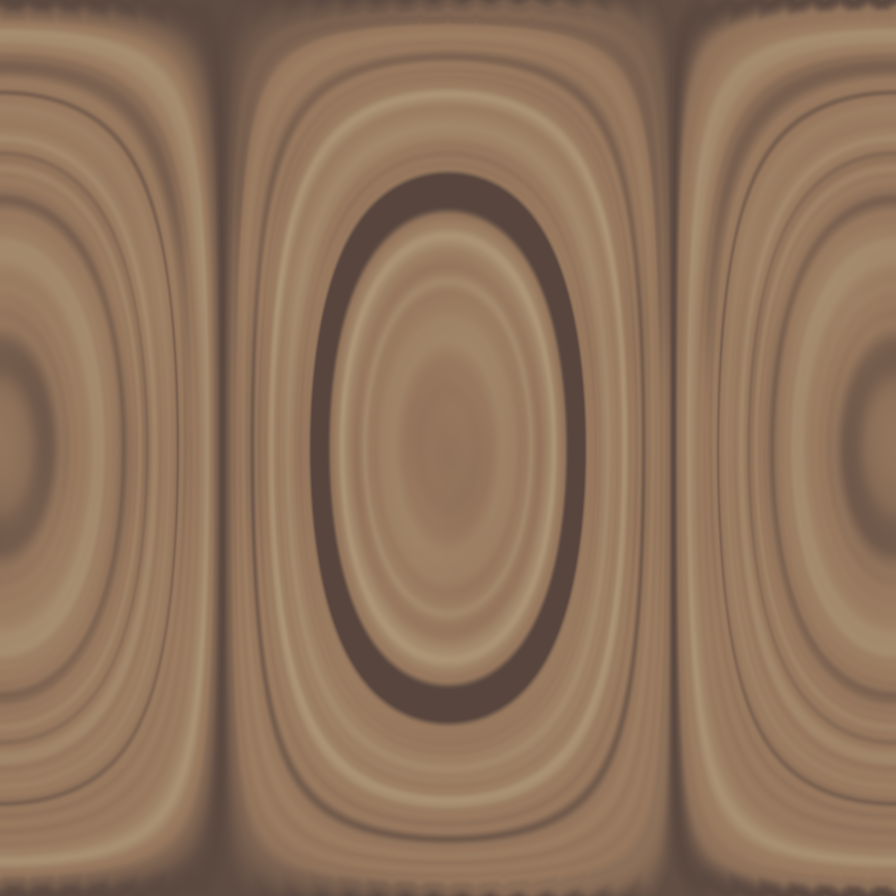
Write a Shadertoy shader that draws this texture.

```glsl
// Wood rings wrapped on a sphere and unrolled to a flat longitude/latitude map.
// The depth along one horizontal axis of the sphere selects the ring: each
// half has its own list of soft bands, with a dark seam where the halves meet.

const float PI = 3.14159265;
const float SEGMENTS = 32.0;

const vec3 DARK  = vec3(0.345, 0.275, 0.245);
const vec3 BROWN = vec3(0.590, 0.468, 0.365);
const vec3 LIGHT = vec3(0.680, 0.590, 0.465);

// Bands: depth, half width, tone (negative is darker)
const vec3 FRONT_BANDS[8] = vec3[8](
    vec3(0.915, 0.030,  0.30), vec3(0.835, 0.016,  0.45),
    vec3(0.740, 0.030,  0.85), vec3(0.425, 0.042,  0.42),
    vec3(0.325, 0.026,  0.80), vec3(0.197, 0.017, -0.50),
    vec3(0.135, 0.020,  0.12), vec3(0.995, 0.035, -0.08));

const vec3 BACK_BANDS[10] = vec3[10](
    vec3(0.950, 0.030, -0.48), vec3(0.850, 0.025,  0.15),
    vec3(0.772, 0.042,  0.65), vec3(0.640, 0.022, -0.42),
    vec3(0.555, 0.016,  0.30), vec3(0.511, 0.010, -0.28),
    vec3(0.464, 0.022,  0.48), vec3(0.375, 0.020,  0.22),
    vec3(0.318, 0.010, -0.45), vec3(0.122, 0.033,  0.68));

vec2 randomGradient(vec2 cell) {
    float h = fract(sin(dot(cell, vec2(127.1, 311.7))) * 4375.85);
    return vec2(cos(2.0 * PI * h), sin(2.0 * PI * h));
}

float gradientNoise(vec2 p) {
    vec2 i = floor(p), f = fract(p);
    vec2 s = f * f * f * (f * (f * 6.0 - 15.0) + 10.0);
    vec2 e = vec2(1.0, 0.0);
    float low  = mix(dot(randomGradient(i), f),
                     dot(randomGradient(i + e), f - e), s.x);
    float high = mix(dot(randomGradient(i + e.yx), f - e.yx),
                     dot(randomGradient(i + 1.0), f - 1.0), s.x);
    return mix(low, high, s.y);
}

float bell(float x, float center, float width) {
    float d = (x - center) / width;
    return exp(-d * d);
}

// Collapse the first and last rows into triangles that meet at the poles
vec2 poleFan(vec2 uv) {
    float column = uv.x * SEGMENTS;
    float across = fract(column) - 0.5;
    float fromPole = min(uv.y, 1.0 - uv.y) * SEGMENTS;
    fromPole = max(fromPole, 0.4 * abs(across) + 0.8 * fromPole);
    float spread = clamp(across / clamp(fromPole, 0.01, 1.0), -0.5, 0.5);
    float x = (floor(column) + 0.5 + spread) / SEGMENTS;
    float y = fromPole / SEGMENTS;
    return vec2(x, uv.y > 0.5 ? 1.0 - y : y);
}

// Front half: bands plus one heavy dark ring
float frontTone(float depth, float top) {
    float tone = 0.0;
    for (int i = 0; i < 8; i++) {
        vec3 b = FRONT_BANDS[i];
        tone += b.z * bell(depth, b.x, b.y);
    }
    tone -= 0.35 * top * (1.0 - smoothstep(0.075, 0.095, depth));
    float ring = smoothstep(0.555, 0.578, depth)
               * (1.0 - smoothstep(0.660, 0.688, depth));
    return mix(tone, -1.0, ring);
}

// Back half: finer bands and a dark stain on the upper side
float backTone(float depth, float top) {
    float tone = 0.0;
    for (int i = 0; i < 10; i++) {
        vec3 b = BACK_BANDS[i];
        tone += b.z * bell(depth, b.x, b.y);
    }
    return tone - 0.5 * top * bell(depth, 0.225, 0.032);
}

vec3 woodColor(float tone) {
    vec3 shade = mix(BROWN, DARK, clamp(-tone, 0.0, 1.0));
    return mix(shade, LIGHT, clamp(tone, 0.0, 1.0));
}

void mainImage(out vec4 fragColor, in vec2 fragCoord) {
    vec2 uv = fragCoord / iResolution.xy;
    vec2 p = poleFan(uv);
    float longitude = 2.0 * PI * (p.x - 0.5);
    float latitude = PI * (p.y - 0.5);
    vec3 ball = vec3(sin(longitude) * cos(latitude), sin(latitude),
                     cos(longitude) * cos(latitude));
    float depth = ball.z;
    float top = smoothstep(0.1, 0.85, ball.y);

    // Ring tone of the half this point lies in
    float tone = depth > 0.0 ? frontTone(depth, top) : backTone(-depth, top);

    // Fine growth lines and a slow drift over the surface
    float grain = gradientNoise(vec2(depth * 38.0, 0.4 + 0.4 * ball.y));
    float drift = gradientNoise(ball.xy * 1.7 + vec2(3.2, 7.6));
    tone += (0.24 * grain + 0.14 * drift) * smoothstep(-1.0, -0.6, tone);

    // Seam between the halves, softer on the left
    float seamWidth = mix(0.048, 0.028, smoothstep(0.4, 0.6, uv.x));
    tone = mix(tone, -0.95, bell(depth, -0.010, seamWidth));

    fragColor = vec4(woodColor(tone), 1.0);
}
```
